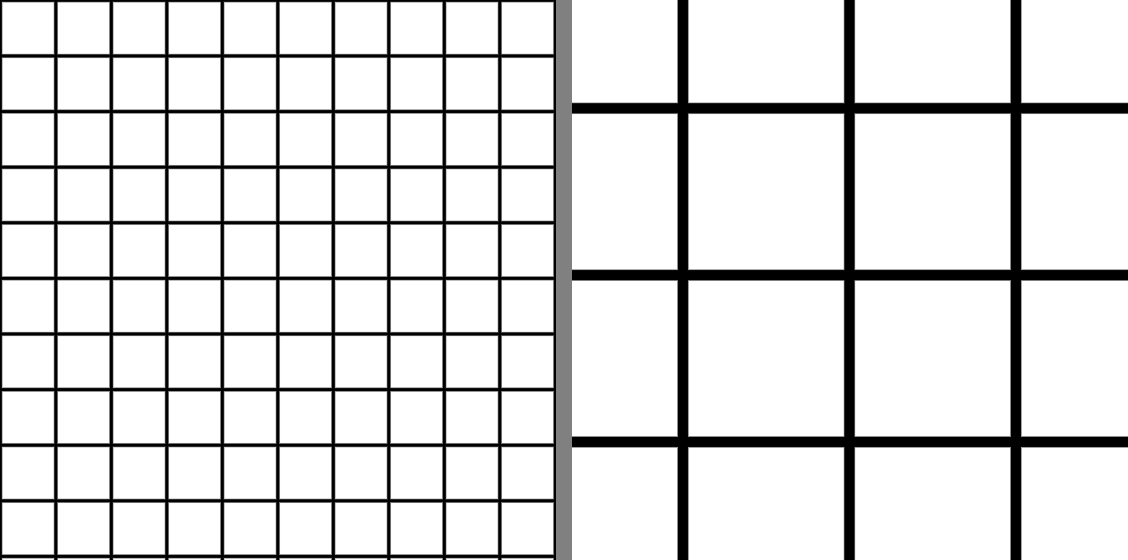
Left: the whole. Right: its middle third, enlarged.
Write a Shadertoy shader that draws this pattern.

```glsl
const vec3 PAPER = vec3(1.0);
const vec3 INK = vec3(0.0);

// Lengths are fractions of the canvas height
const vec2 CELL_SIZE = vec2(0.0991, 0.0993);
const vec2 GRID_INSET = vec2(0.0006, 0.0006);
const float LINE_WIDTH = 0.0064;

// Distance along each axis to the nearest grid line centre
vec2 gridLineDistance(vec2 p, vec2 cellSize) {
    return abs(fract(p / cellSize + 0.5) - 0.5) * cellSize;
}

// Coverage of a line of the given width, with a smoothed edge
float lineCoverage(float dist, float width, float softness) {
    return 1.0 - smoothstep(-softness, softness, dist - 0.5 * width);
}

void mainImage(out vec4 fragColor, in vec2 fragCoord) {
    float pixel = 1.0 / iResolution.y;

    // The grid is anchored at the upper left corner
    vec2 fromTopLeft = vec2(fragCoord.x, iResolution.y - fragCoord.y) * pixel;
    vec2 dist = gridLineDistance(fromTopLeft - GRID_INSET, CELL_SIZE);

    // Vertical and horizontal rules share one ink layer
    float ink = lineCoverage(min(dist.x, dist.y), LINE_WIDTH, pixel);
    fragColor = vec4(mix(PAPER, INK, ink), 1.0);
}
```
